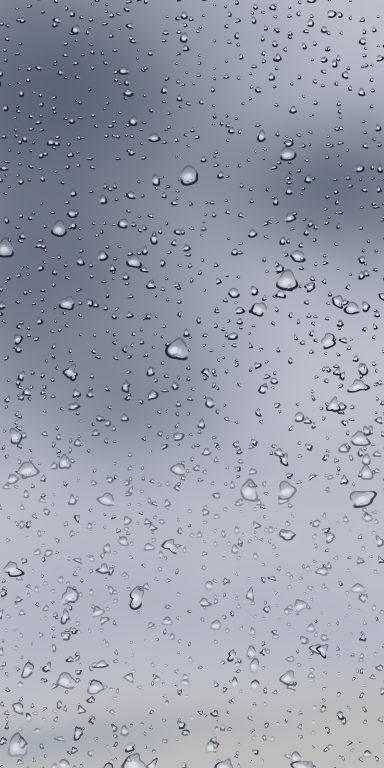
A WebGL 2 fragment shader for this texture:

```glsl
#version 300 es
precision highp float;
// Rain drops on a window in front of a soft, cloudy sky.
// The sky is light with dark elliptical banks, warped by layered sines; the drops
// are five jittered grids of ragged pear shapes, each with a thin dark lower rim.

uniform vec2 u_resolution;
out vec4 fragColor;

const vec3 SKY_DARK   = vec3(0.35, 0.39, 0.46);
const vec3 SKY_LIGHT  = vec3(0.74, 0.75, 0.80);
const vec3 HORIZON    = vec3(0.745, 0.742, 0.74);
const vec3 HAZE_BAND  = vec3(0.63, 0.66, 0.71);
const vec3 DROP_BODY  = vec3(0.66, 0.68, 0.73);
const vec3 DROP_RIM   = vec3(0.10, 0.12, 0.17);
const vec3 DROP_GLINT = vec3(0.91, 0.92, 0.95);
const int   LAYERS      = 5;
const float FINEST_CELL = 0.032;
const float CELL_GROWTH = 1.46;
const float SMALL_DROP  = 0.10;   // radius as a part of its cell
const float LARGE_DROP  = 0.205;
const float RIM_PIXELS  = 1.1 / 256.0;

vec4 hash4(vec2 p) {
    vec4 q = fract(vec4(p.xyxy) * vec4(0.1031, 0.1030, 0.0973, 0.1099));
    q += dot(q, q.wzxy + 33.33);
    return fract((q.xxyz + q.yzzw) * q.zywx);
}

mat2 rotation(float a) {
    float c = cos(a), s = sin(a);
    return mat2(c, s, -s, c);
}

// Layered sines, each one bent by the layer before it.
vec2 cloudNoise(vec2 p) {
    vec2 sum = vec2(0.0);
    float gain = 0.5;
    for (int i = 0; i < 6; i++) {
        p = rotation(0.9) * p * 1.7 + 1.3;
        sum += gain * sin(p.yx + 1.4 * sum.yx);
        gain *= 0.58;
    }
    return sum;
}

float bank(vec2 p, vec2 centre, vec2 size) {
    vec2 q = (p - centre) / size;
    return exp(-dot(q, q));
}

vec3 sky(vec2 p) {
    vec2 n = cloudNoise(p * 2.2);
    vec2 w = p + 0.075 * n;
    float tone = 1.0 + 0.06 * n.x;
    tone -= 0.95 * bank(w, vec2(0.10, 1.80), vec2(0.50, 0.42));
    tone -= 0.66 * bank(w, vec2(0.06, 1.18), vec2(0.42, 0.31));
    tone -= 0.86 * bank(w, vec2(0.96, 1.48), vec2(0.36, 0.21));
    tone -= 0.26 * bank(w, vec2(0.38, 0.92), vec2(0.28, 0.13));
    tone -= 0.10 * bank(w, vec2(0.30, 0.42), vec2(0.60, 0.16));
    vec3 col = mix(SKY_DARK, SKY_LIGHT, clamp(tone, 0.0, 1.04));
    col = mix(col, HORIZON, smoothstep(0.32, 0.10, w.y));
    return mix(col, HAZE_BAND, 0.75 * bank(w, vec2(0.15, 0.13), vec2(0.5, 0.045)));
}

// One grid of drops laid over col.
vec3 addDrops(vec3 col, vec2 p, float cell, float layer) {
    float size = layer / float(LAYERS - 1);
    vec2 grid = p / cell + layer * 17.3;
    grid.y += 7.0 * hash4(vec2(floor(grid.x), layer * 9.0)).x;
    vec2 id = floor(grid);
    vec4 h = hash4(id + layer * 41.0);
    vec4 k = hash4(id.yx + layer * 23.0 + 90.0);

    float part = mix(SMALL_DROP, LARGE_DROP, h.z);
    vec2 offset = (h.xy - 0.5) * (1.0 - 3.0 * part);
    vec2 local = fract(grid) - 0.5 - offset;
    float y = p.y - local.y * cell;            // height of the drop's centre

    // Large drops thin out towards the top.
    float chance = mix(0.50, 0.30, size);
    chance *= mix(1.0, smoothstep(1.75, 1.15, y), smoothstep(0.35, 0.7, size));
    if (h.w > chance) return col;

    // Outline: stretched, tilted, narrow above, more ragged lower on the pane.
    float low = smoothstep(1.15, 0.55, y);
    float ground = smoothstep(0.36, 0.14, y);
    float ragged = smoothstep(1.6, 0.9, y) * k.w;
    float stretch = mix(0.84, 1.3, k.x);
    vec2 q = rotation((k.y - 0.5) * mix(0.6, 1.5, ragged)) * local / part;
    q *= vec2(stretch, 1.0 / stretch);
    q.x *= 1.0 + 0.35 * q.y;
    float a = atan(q.y, q.x + 1e-5);
    float phase = 6.283 * k.z;
    float wobble = sin(2.0 * a + phase) + sin(3.0 * a - 2.0 * phase) + 0.5 * sin(5.0 * a + 3.0 * phase);
    float d = length(q) - 1.0 - mix(0.04, 0.17, ragged) * wobble;
    float radius = part * cell;
    float aa = 0.6 / (u_resolution.x * radius);
    float mask = smoothstep(aa, -aa, d);

    // Shading: grey top, pale belly, thin dark crescent and a glint above it.
    float rim = clamp(RIM_PIXELS / radius, 0.2, 0.5);
    float edge = smoothstep(-1.4 * rim, -0.6 * rim, d);
    float crescent = edge * smoothstep(0.2, -0.4, q.y + (k.y - 0.5) * q.x);
    float cap = edge * smoothstep(-0.1, 0.5, q.y);
    float strength = mix(0.95, mix(0.2, 0.95, k.w * k.w), low);
    strength = mix(strength, k.w, ground);
    vec3 drop = mix(col, DROP_BODY, 0.42) + mix(-0.06, 0.07, smoothstep(0.8, -0.3, q.y));
    float glint = smoothstep(0.65, 0.2, length((q - vec2(-0.1, -0.15)) * vec2(0.9, 1.3)));
    drop = mix(drop, DROP_GLINT, 0.7 * glint);
    drop = mix(drop, DROP_RIM, cap * mix(0.3, 0.9 * k.z, ground));
    drop = mix(drop, DROP_RIM, crescent * strength);
    return mix(col, drop, mask * mix(1.0, 0.75, low * (1.0 - size)));
}

void main() {
    vec2 p = gl_FragCoord.xy / u_resolution.x;
    vec3 col = sky(p);
    float cell = FINEST_CELL;
    for (int i = 0; i < LAYERS; i++) {
        col = addDrops(col, p, cell, float(i));
        cell *= CELL_GROWTH;
    }
    fragColor = vec4(col, 1.0);
}
```
